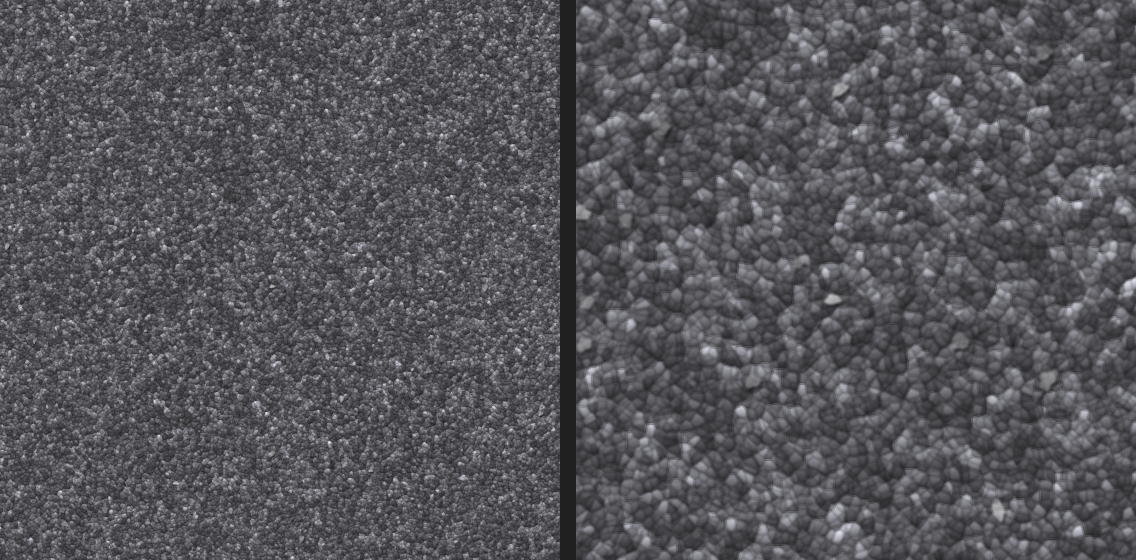
Left: the whole. Right: its middle third, enlarged.
Write a three.js fragment shader that draws this texture.

```glsl
// Dark grey asphalt: packed angular grit in two sizes with scattered pale stone chips.
varying vec2 vUv;

const vec3 ASPHALT = vec3(0.322, 0.322, 0.341);
const vec3 CHIP_DULL = vec3(0.47, 0.47, 0.48);
const vec3 CHIP_PALE = vec3(0.74, 0.74, 0.75);
const vec2 LIGHT_DIR = vec2(-0.5, 0.85);
const float GRIT_CELLS = 98.0;      // coarse grains across the canvas
const float SAND_CELLS = 178.0;     // fine grains across the canvas
const float CHIP_CELLS = 40.0;
const float CHIP_SHARE = 0.06;      // share of chip cells that hold a chip
const float GRIT_CONTRAST = 0.48;
const float SAND_CONTRAST = 0.54;
const float PATCH_CONTRAST = 0.05;
const float SOFTNESS = 0.0005;      // half spacing of the smoothing samples

vec3 hash3(vec2 p) {
  vec3 q = fract(p.xyx * vec3(0.1031, 0.1030, 0.0973));
  q += dot(q, q.yxz + 33.33);
  return fract((q.xxy + q.yzz) * q.zyx);
}

// Broad uneven waves, about -1 to 1
float layeredSines(vec2 p) {
  float sum = 0.0;
  float gain = 0.5;
  for (int i = 0; i < 4; i++) {
    sum += gain * sin(p.x + 1.7 * sin(p.y * 0.8)) * cos(p.y + 1.3 * sin(p.x * 0.7));
    p = mat2(1.3, 1.1, -1.1, 1.3) * p + 2.4;
    gain *= 0.65;
  }
  return sum;
}

// Cellular grains: random tone, lit side and dark gaps, centred on zero
float grains(vec2 p) {
  vec2 cell = floor(p);
  float nearest = 9.0;
  float second = 9.0;
  vec2 offset = vec2(0.0);
  float tone = 0.0;
  for (int y = -1; y <= 1; y++) {
    for (int x = -1; x <= 1; x++) {
      vec2 id = cell + vec2(float(x), float(y));
      vec3 rnd = hash3(id);
      vec2 d = p - id - rnd.xy;
      float dist = length(d);
      if (dist < nearest) {
        second = nearest;
        nearest = dist;
        offset = d;
        tone = rnd.z;
      } else {
        second = min(second, dist);
      }
    }
  }
  float body = smoothstep(0.0, 0.32, second - nearest);
  return pow(tone, 2.0) - 0.33 + 0.55 * dot(offset, LIGHT_DIR) + 0.5 * (body - 0.65);
}

// Sparse angular chips: x is coverage, y is brightness
vec2 chip(vec2 p) {
  vec2 id = floor(p);
  vec3 place = hash3(id + 71.0);
  vec3 look = hash3(id + 193.0);
  vec2 d = fract(p) - mix(vec2(0.36), vec2(0.64), place.xy);
  float turn = 6.2832 * look.x;
  d = mat2(cos(turn), -sin(turn), sin(turn), cos(turn)) * d;
  d.x *= mix(1.0, 1.6, look.y);
  float angle = atan(d.y, d.x);
  float outline = 1.0 + 0.12 * sin(3.0 * angle + turn) + 0.07 * sin(5.0 * angle);
  float radius = mix(0.13, 0.28, look.z * look.z) * outline;
  float cover = 1.0 - smoothstep(radius - 0.05, radius + 0.04, length(d));
  return vec2(cover * step(place.z, CHIP_SHARE), look.y * look.y);
}

vec3 asphalt(vec2 uv) {
  float patches = layeredSines(uv * 9.0);
  vec2 warped = uv + 0.0025 * vec2(sin(uv.y * 47.0), sin(uv.x * 41.0 + 1.0));
  float grit = grains(warped * GRIT_CELLS + 11.0);
  float sand = grains(mat2(0.8, 0.6, -0.6, 0.8) * warped * SAND_CELLS + 311.0);

  // Grit dominates in some patches and sand in others
  float relief = grit * GRIT_CONTRAST * (1.0 + 0.25 * patches)
               + sand * SAND_CONTRAST * (1.0 - 0.15 * patches)
               - PATCH_CONTRAST * patches;
  vec3 color = ASPHALT * exp(relief);

  // Chips with a thin shadow on the side away from the light
  vec2 chipPos = uv * CHIP_CELLS;
  vec2 stone = chip(chipPos);
  float shadow = chip(chipPos + 0.1 * LIGHT_DIR).x;
  color *= 1.0 - 0.35 * shadow * (1.0 - stone.x);
  vec3 chipColor = mix(CHIP_DULL, CHIP_PALE, stone.y) * (1.0 + 0.3 * relief);
  return mix(color, chipColor, stone.x * 0.92);
}

void main() {
  vec3 color = vec3(0.0);
  for (int i = 0; i < 4; i++) {
    vec2 corner = vec2(mod(float(i), 2.0), floor(float(i) * 0.5)) * 2.0 - 1.0;
    color += 0.25 * asphalt(vUv + corner * SOFTNESS);
  }
  gl_FragColor = vec4(color, 1.0);
}
```
